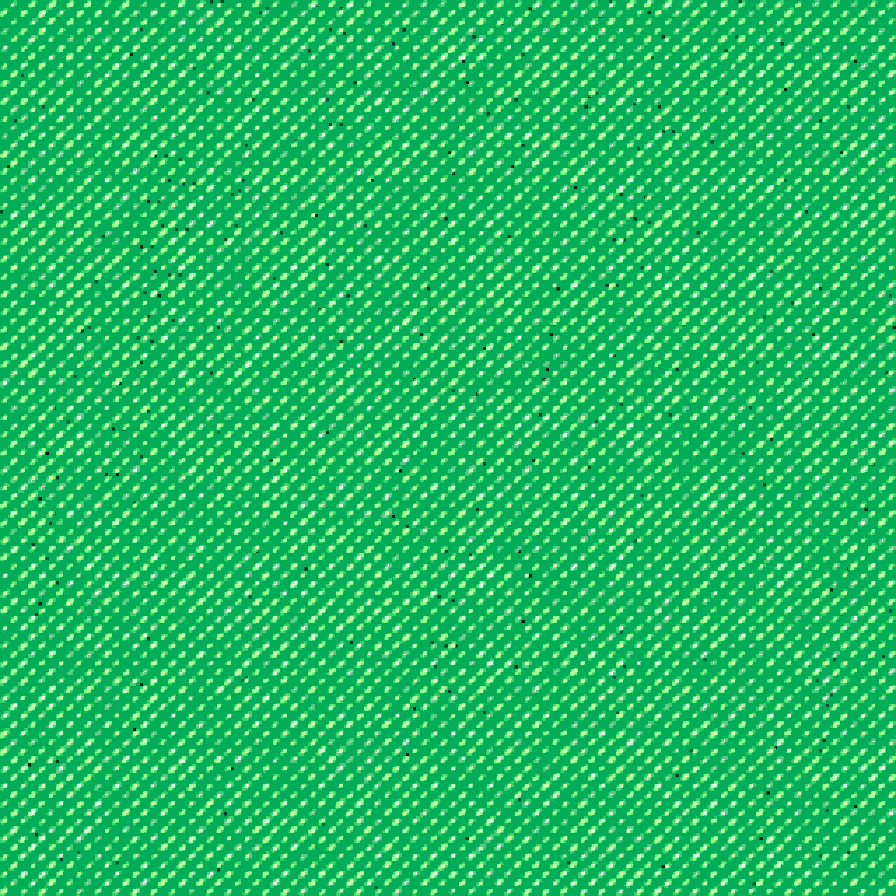
Give the GLSL for this texture, as a WebGL 1 fragment shader.

```glsl
precision highp float;
// Green twill weave: staggered pale stitches slanting up to the right, with rare dark specks.

uniform vec2 u_resolution;

#define THREADS vec2(96.0, 102.0)  // threads across and down; stitches take every second one
#define GRAIN 256.0                // fibre grains per side
#define GRAIN_SOFT 0.3             // softness of the grain edges, in grains
#define STITCH vec2(0.62, 0.34)    // half length and half width of a stitch, in threads
#define SPECK_RATE 0.0008          // share of grains that hold a speck
#define BASE vec3(0.01, 0.68, 0.34)
#define MID vec3(0.22, 0.82, 0.42)
#define LIGHT vec3(0.53, 0.98, 0.53)
#define CREAM vec3(0.81, 0.98, 0.67)
#define PALE vec3(0.88, 0.97, 0.89)
#define COOL vec3(0.41, 0.77, 0.57)

float hash(vec2 cell, float seed) {
  return fract(sin(dot(cell, vec2(12.9898, 78.233)) + seed * 37.719) * 43758.5453);
}

// Snaps a point to the grain centres, with a narrow blend between them.
vec2 snapToGrain(vec2 uv) {
  vec2 p = uv * GRAIN - 0.5;
  vec2 blend = smoothstep(0.5 - GRAIN_SOFT, 0.5 + GRAIN_SOFT, fract(p));
  return (floor(p) + blend + 0.5) / GRAIN;
}

// Height of one slanted stitch at offset p from its thread crossing.
float stitch(vec2 p, vec2 id) {
  p -= 0.16 * (vec2(hash(id, 1.0), hash(id, 2.0)) - 0.5);
  vec2 slanted = vec2(p.x + p.y, p.y - p.x) * 0.70711;
  float stretch = mix(0.85, 1.15, hash(id, 3.0));
  float d = length(slanted / (STITCH * vec2(stretch, 1.0)));
  return max(0.0, mix(0.82, 1.18, hash(id, 4.0)) - d);
}

// Colour steps from ground to highlight, tinted per stitch.
vec3 threadColor(float height, vec2 id) {
  vec3 highlight = mix(CREAM, PALE, step(0.6, hash(id, 5.0)));
  vec3 body = mix(LIGHT, COOL, step(0.82, hash(id, 6.0)));
  vec3 color = mix(BASE, MID, smoothstep(0.0, 0.12, height));
  color = mix(color, body, smoothstep(0.24, 0.40, height));
  return mix(color, highlight, smoothstep(0.52, 0.66, height));
}

void main() {
  vec2 uv = gl_FragCoord.xy / u_resolution;
  vec2 weave = snapToGrain(uv) * THREADS;
  vec2 home = floor(weave);

  // Tallest stitch among the neighbouring crossings of even parity.
  float height = 0.0;
  vec2 owner = home;
  for (int j = -1; j <= 1; j++) {
    for (int i = -1; i <= 1; i++) {
      vec2 cell = home + vec2(float(i), float(j));
      vec2 id = mod(cell, THREADS);
      float occupied = 1.0 - mod(cell.x + cell.y, 2.0);
      float h = occupied * stitch(weave - cell - 0.5, id);
      if (h > height) {
        height = h;
        owner = id;
      }
    }
  }
  vec3 color = threadColor(height, owner);

  // Dark specks, one grain wide, in the gaps between stitches.
  vec2 grain = floor(uv * GRAIN);
  vec2 inGrain = abs(fract(uv * GRAIN) - 0.5);
  float inside = 1.0 - smoothstep(0.4, 0.6, max(inGrain.x, inGrain.y));
  float speck = step(hash(grain, 7.0), SPECK_RATE) * inside;
  speck *= mix(0.4, 1.0, hash(grain, 8.0)) * (1.0 - smoothstep(0.0, 0.2, height));

  gl_FragColor = vec4(mix(color, BASE * 0.12, speck), 1.0);
}
```
